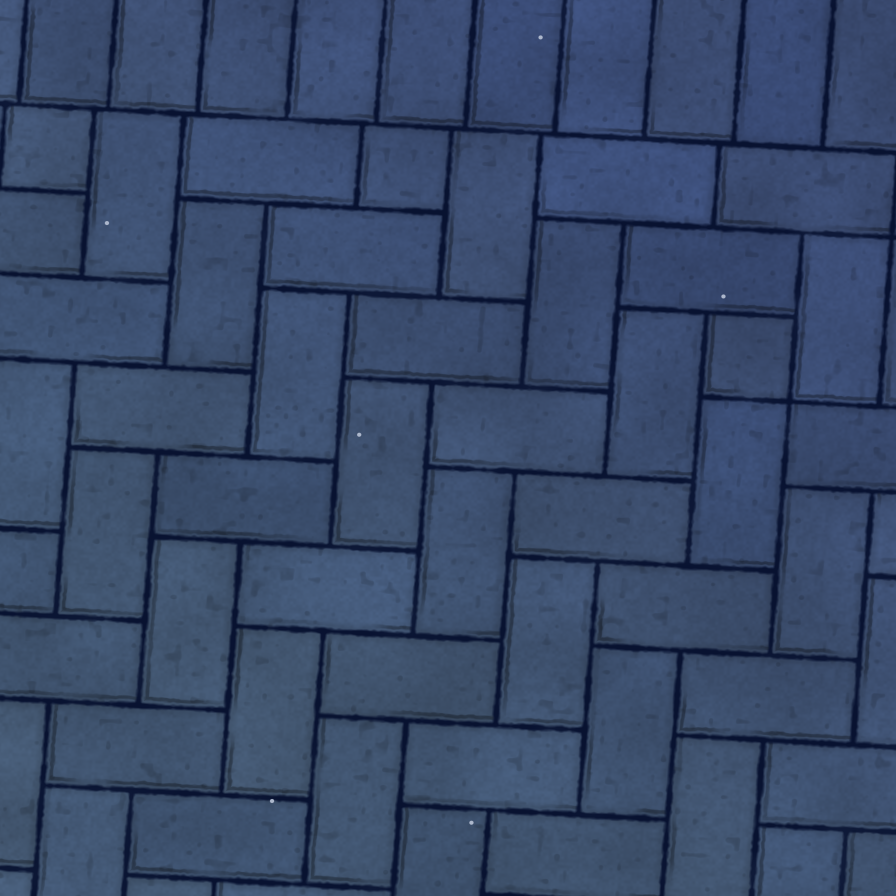
Give the GLSL for this texture, as a WebGL 1 fragment shader.

```glsl
precision highp float;
// Blue-grey herringbone paving, slightly turned, below a row of upright pavers.
uniform vec2 u_resolution;

float hash(vec2 p) {
  vec3 q = fract(vec3(p.xyx) * 0.1031);
  q += dot(q, q.yzx + 33.33);
  return fract((q.x + q.y) * q.z);
}

float noise(vec2 p) {
  vec2 i = floor(p), f = fract(p);
  f = f * f * (3.0 - 2.0 * f);
  return mix(mix(hash(i), hash(i + vec2(1.0, 0.0)), f.x),
             mix(hash(i + vec2(0.0, 1.0)), hash(i + 1.0), f.x), f.y);
}

// Centre (xy) and half size (zw) of the paver that covers p.
vec4 paver(vec2 p) {
  if (p.y < 0.0) return vec4(floor(p.x - 0.15) + 0.65, -1.0, 0.5, 1.0);
  vec2 cell = floor(p);
  // Part of a paver: 0 lower, 1 upper, 2 left, 3 right half
  float part = mod(cell.x - cell.y, 4.0);
  bool cut = cell.y < 0.5 && part < 0.5;
  // Irregular laying near the right end of the border
  if (cell.y < 0.5 && abs(cell.x - 8.5) < 1.0) {
    part = cell.x - 6.0;
    cut = false;
  }
  if (abs(cell.x - 9.0) < 0.5 && abs(cell.y - 1.5) < 1.0) part = 2.0 - cell.y;
  cut = cut || distance(cell, vec2(8.0, 2.0)) < 0.5;

  if (cut) return vec4(cell + 0.5, 0.5, 0.5);
  if (part < 1.5) return vec4(cell + vec2(0.5, part), 0.5, 1.0);
  return vec4(cell + vec2(3.0 - part, 0.5), 1.0, 0.5);
}

float roundedBox(vec2 p, vec2 halfSize, float radius) {
  vec2 q = abs(p) - halfSize + radius;
  return length(max(q, 0.0)) + min(max(q.x, q.y), 0.0) - radius;
}

void main() {
  vec2 uv = gl_FragCoord.xy / u_resolution;
  float aa = 10.0 / min(u_resolution.x, u_resolution.y);

  // Skewed grid with rows counted downward from the border
  vec2 d = vec2(uv.x - 0.0059, 1.0 - uv.y - 0.1159);
  vec2 p = vec2(9.99 * d.x + 0.77 * d.y, 10.55 * d.y - 0.58 * d.x);

  vec4 box = paver(p);
  vec2 local = p - box.xy;
  float id = hash(box.xy * 2.0 + 41.0);
  float wobble = (noise(p * 7.0) - 0.5) * 0.018 + (noise(p * 23.0) - 0.5) * 0.016;
  float inside = -roundedBox(local, box.zw, 0.05) + wobble;

  // Paver tint: bluer at the upper right, greyer toward the lower left
  vec3 color = mix(vec3(0.255, 0.335, 0.445), vec3(0.228, 0.295, 0.455),
                   smoothstep(0.35, 1.5, uv.x * 0.7 + uv.y));
  color *= 0.96 + 0.09 * id;
  color += vec3(0.012, 0.008, -0.012) * (hash(box.yx + 7.0) - 0.5);
  color *= 0.92 + 0.15 * noise(p * 1.3 + 5.0);

  // Stone grain and small pits
  float grain = noise(p * 13.0) * 0.5 + noise(p * 29.0 + 9.0) * 0.5 - 0.5;
  color *= 1.0 + 0.13 * grain;
  color *= 1.0 - 0.13 * smoothstep(0.76, 0.95, noise(p * 10.0 + 31.0));

  // Worn chamfer: a broken thin line beside the left and lower edges
  float nearEdge = min(local.x + box.z, box.w - local.y) + wobble;
  float wear = smoothstep(0.25, 0.7, noise(p * 1.7 + id * 9.0));
  float chamfer = 1.0 - smoothstep(0.008, 0.022 + aa, abs(nearEdge - 0.085));
  color *= 1.0 - 0.3 * chamfer * wear;
  color *= 1.0 - 0.1 * (1.0 - smoothstep(0.03, 0.14, inside));

  // Dark joint with a soft shoulder
  float depth = 0.85 + 0.3 * noise(p * 2.1 + 17.0);
  float joint = 1.0 - smoothstep(0.008, 0.04 * depth + aa, inside);
  color = mix(color, vec3(0.03, 0.07, 0.19), joint * min(depth, 1.0));

  // Rare pale grit
  vec2 gritCell = floor(p * 1.3);
  vec2 gritSpot = 0.2 + 0.6 * vec2(hash(gritCell + 3.0), hash(gritCell + 11.0));
  float grit = 1.0 - smoothstep(0.02, 0.03 + aa, length(fract(p * 1.3) - gritSpot));
  color = mix(color, vec3(0.68, 0.72, 0.8), grit * step(0.96, hash(gritCell + 23.0)));

  gl_FragColor = vec4(color, 1.0);
}
```
